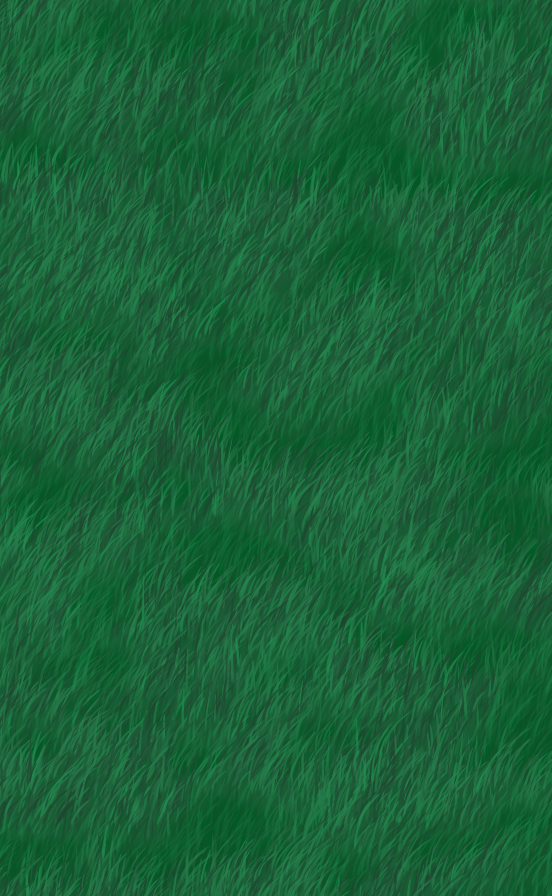
A Shadertoy shader for this texture:

```glsl
// A dense lawn of fine curved grass blades, leaning right over deep green soil.
// Layers of jittered cells each grow one tapered blade per cell; gradient noise
// thins the cover in small wide patches and steers the lean and tone of the tufts.

const vec3 GROUND = vec3(0.020, 0.345, 0.150);
const vec3 UNDERCOAT = vec3(0.125, 0.375, 0.230);
const vec3 SHADE_BLADE = vec3(0.120, 0.275, 0.185);
const vec3 LIGHT_BLADE = vec3(0.150, 0.500, 0.300);
const vec3 BRIGHT_BLADE = vec3(0.110, 0.585, 0.325);

const int LAYERS = 14;
const vec2 CELL = vec2(0.022, 0.030);          // one blade per cell and layer
const vec2 BLADE_HEIGHT = vec2(0.024, 0.056);  // shortest, tallest
const vec2 HALF_WIDTH = vec2(0.0010, 0.0022);  // thinnest, widest
const vec2 LEAN = vec2(0.12, 0.73);            // sideways reach per height
const float BEND = 2.0;                        // 1 is straight
const float OPACITY = 0.72;
const float THIN_COVER = 0.38;                 // blade strength on bare patches
const vec2 BAND_SCALE = vec2(6.0, 13.0);       // wide, low patches

vec3 hash3(vec3 p) {
    p = fract(p * vec3(0.1031, 0.1030, 0.0973));
    p += dot(p, p.yxz + 33.33);
    return fract((p.xxy + p.yxx) * p.zyx);
}

float cornerSlope(vec2 corner, vec2 offset) {
    float angle = 6.2832 * hash3(vec3(corner, 71.0)).x;
    return dot(vec2(cos(angle), sin(angle)), offset);
}

// Gradient noise, about -0.7 to 0.7
float gradientNoise(vec2 p) {
    vec2 i = floor(p), f = fract(p);
    vec2 u = f * f * f * (f * (f * 6.0 - 15.0) + 10.0);
    vec2 e = vec2(1.0, 0.0);
    float low = mix(cornerSlope(i, f), cornerSlope(i + e, f - e), u.x);
    float high = mix(cornerSlope(i + e.yx, f - e.yx),
                     cornerSlope(i + e.xx, f - e.xx), u.x);
    return mix(low, high, u.y);
}

// How thickly the grass covers the ground, 0 to 1
float grassCover(vec2 p) {
    float n = gradientNoise(p * BAND_SCALE)
            + 0.7 * gradientNoise(p * BAND_SCALE * 2.3 + 17.0);
    return smoothstep(-0.50, 0.15, n);
}

// Colour and coverage of the blade rooted in one cell
vec4 blade(vec2 p, vec2 cell, vec2 shift, float layer, float pixel) {
    vec3 place = hash3(vec3(cell, layer * 7.0 + 3.0));
    vec3 look = hash3(vec3(cell + 41.0, layer * 5.0 + 11.0));
    vec2 root = (cell + place.xy) * CELL - shift;
    float height = mix(BLADE_HEIGHT.x, BLADE_HEIGHT.y, place.z);
    float t = (p.y - root.y) / height;
    if (t <= 0.0 || t >= 1.0) return vec4(0.0);

    // Distance to the curved spine, corrected for its slope
    float flow = gradientNoise(root * vec2(7.0, 11.0) + 5.0);
    float lean = mix(LEAN.x, LEAN.y, clamp(1.3 * look.x - 0.15 + 0.7 * flow, -0.35, 1.0));
    float spine = root.x + lean * height * pow(t, BEND);
    float slope = lean * BEND * pow(t, BEND - 1.0);
    float dist = abs(p.x - spine) * inversesqrt(1.0 + slope * slope);

    float halfWidth = mix(HALF_WIDTH.x, HALF_WIDTH.y, look.y);
    halfWidth *= sqrt(1.0 - t) * (0.7 + 0.6 * t);
    float alpha = smoothstep(-pixel, pixel, halfWidth - dist);
    if (alpha <= 0.0) return vec4(0.0);
    alpha *= smoothstep(0.0, 0.25, t) * smoothstep(1.0, 0.9, t);
    alpha *= OPACITY * mix(THIN_COVER, 1.0, grassCover(root));

    // Tone drifts between tufts; a few blades catch more light
    float tone = clamp(look.z + 0.25 * gradientNoise(root * 8.0 + 29.0), 0.0, 1.0);
    vec3 color = mix(SHADE_BLADE, LIGHT_BLADE, smoothstep(0.05, 0.80, tone));
    color = mix(color, BRIGHT_BLADE, smoothstep(0.90, 0.98, look.z) * 0.7);
    // Blades in thin patches take on the colour of the ground
    color = mix(color, GROUND + 0.6 * (color - UNDERCOAT),
                0.45 * (1.0 - grassCover(root)));
    return vec4(color, alpha);
}

void mainImage(out vec4 fragColor, in vec2 fragCoord) {
    vec2 p = fragCoord / iResolution.y;
    float pixel = 0.6 / iResolution.y;

    // Soft undercoat over the ground
    vec3 color = mix(GROUND, UNDERCOAT, 0.65 * grassCover(p));

    // Blades, far rows first so that nearer ones overlap them
    for (int k = 0; k < LAYERS; k++) {
        float layer = float(k);
        vec2 shift = hash3(vec3(layer, 13.0, 57.0)).xy * CELL;
        vec2 home = floor((p + shift) / CELL);
        for (int y = 0; y >= -2; y--) {
            for (int x = -2; x <= 1; x++) {
                vec4 b = blade(p, home + vec2(x, y), shift, layer, pixel);
                color = mix(color, b.rgb, b.a);
            }
        }
    }
    fragColor = vec4(color, 1.0);
}
```
